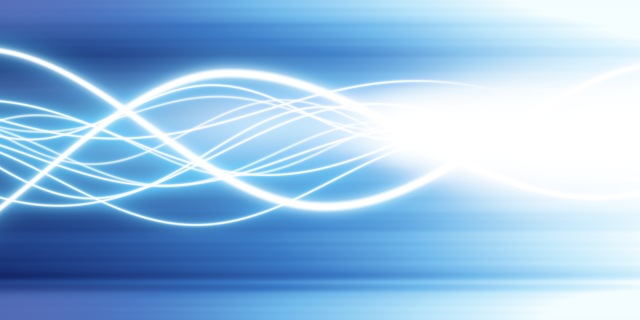
Write a Shadertoy shader that draws this background.

```glsl
const float PI = 3.14159265;
const vec3 CYAN = vec3(0.40, 0.83, 1.0);
const vec3 LAVENDER = vec3(0.42, 0.45, 0.74);
const vec3 WHITE = vec3(1.0);

// Dark-to-light blue ramp, tone in 0..1
vec3 blueRamp(float tone) {
    vec3 shades[6] = vec3[6](
        vec3(0.07, 0.14, 0.40), vec3(0.14, 0.29, 0.58), vec3(0.22, 0.47, 0.77),
        vec3(0.43, 0.72, 0.92), vec3(0.71, 0.89, 0.98), vec3(0.95, 0.99, 1.0));
    vec3 color = shades[0];
    for (int i = 1; i < 6; i++)
        color = mix(color, shades[i], clamp(tone * 5.0 - float(i - 1), 0.0, 1.0));
    return color;
}

float bell(float offset, float radius) {
    float r = offset / radius;
    return exp(-r * r);
}

// Layered sines, slightly bent along x so the rows look motion blurred
float streaks(vec2 p) {
    float sum = 0.0;
    float frequency = 37.0;
    float weight = 0.5;
    for (int i = 0; i < 4; i++) {
        sum += weight * sin(p.y * frequency + float(i) * 1.7 + 0.5 * sin(p.x * 1.5 + float(i)));
        frequency *= 1.93;
        weight *= 0.68;
    }
    return sum;
}

// Distance to a cosine strand; drops left and right of its crest may differ
float strandDistance(vec2 p, vec2 crest, vec2 drops, float halfLength) {
    float k = PI / halfLength;
    float phase = k * (p.x - crest.x);
    float drop = phase < 0.0 ? drops.x : drops.y;
    float height = crest.y - drop * (1.0 - cos(phase));
    float slope = drop * k * sin(phase);
    return abs(p.y - height) / sqrt(1.0 + slope * slope);
}

vec3 addStrand(vec3 color, float dist, float radius, float glowRadius, float strength, float pixel) {
    float glow = 0.75 * exp(-dist / glowRadius);
    float core = 1.0 - smoothstep(radius * 0.5 - pixel * 0.5, radius * 1.4 + pixel * 0.5, dist);
    color = mix(color, max(color, CYAN), glow * strength);
    color = mix(color, WHITE, bell(dist, radius * 2.0) * 0.55 * strength);
    return mix(color, WHITE, core * strength);
}

vec3 backdrop(vec2 p) {
    float topLift = smoothstep(0.83, 1.0, p.y);
    float bottomLift = smoothstep(0.13, 0.05, p.y);
    float line = bell(p.y - 0.118, 0.010);
    float tone = 0.04 + 0.29 * p.x + 0.07 * p.x * p.x;
    tone += 0.32 * topLift + 0.24 * bottomLift + 0.13 * line;
    tone += 0.07 * bell(p.y - 0.25, 0.06) + 0.045 * streaks(p);
    float tint = (0.65 * topLift + 0.6 * bottomLift + 0.25 * bell(p.y - 0.73, 0.04))
               * smoothstep(0.9, 0.0, p.x);
    return mix(blueRamp(tone), LAVENDER, tint);
}

// Soft light between the strands
vec3 addHaze(vec3 color, vec2 p) {
    float band = bell(p.y - 0.56, 0.19) * mix(0.45, 0.8, smoothstep(0.0, 0.7, p.x));
    color = mix(color, max(color, vec3(0.42, 0.74, 0.94)), band);
    float lens = bell(p.x - 0.85, 0.42) * bell(p.y - 0.62, 0.12);
    return mix(color, vec3(0.90, 0.98, 1.0), 0.75 * lens);
}

// White beam that widens to the right
vec3 addBeam(vec3 color, vec2 p) {
    float widen = smoothstep(0.95, 1.75, p.x);
    float offset = abs(p.y - mix(0.61, 0.57, widen));
    float body = exp(-pow(offset / mix(0.09, 0.215, widen), 4.0));
    float halo = bell(offset, mix(0.14, 0.30, widen));
    color = mix(color, WHITE, 0.6 * halo * smoothstep(0.85, 1.5, p.x));
    return mix(color, WHITE, body * smoothstep(0.88, 1.28, p.x));
}

void mainImage(out vec4 fragColor, in vec2 fragCoord) {
    vec2 p = fragCoord / iResolution.y;
    float pixel = 1.0 / iResolution.y;
    vec3 color = addBeam(addHaze(backdrop(p), p), p);

    // Thin strands: crest x, crest y, drop, half wavelength
    vec4 thin[11] = vec4[11](
        vec4(0.833, 0.453, -0.117, 0.90), vec4(0.612, 0.297, -0.140, 0.86),
        vec4(0.508, 0.419, -0.090, 0.80), vec4(0.664, 0.734, 0.085, 0.573),
        vec4(1.302, 0.747, 0.090, 0.94), vec4(0.182, 0.357, -0.159, 0.99),
        vec4(0.286, 0.380, -0.143, 0.73), vec4(0.286, 0.487, -0.100, 0.60),
        vec4(0.130, 0.588, -0.055, 0.55), vec4(0.117, 0.640, 0.094, 0.62),
        vec4(0.520, 0.420, -0.100, 0.68));
    float fade = smoothstep(1.65, 1.2, p.x);
    for (int i = 0; i < 11; i++) {
        vec4 s = thin[i];
        float strength = fade * (i < 7 ? 0.9 : 0.65);
        color = addStrand(color, strandDistance(p, s.xy, s.zz, s.w), 0.0028, 0.018, strength, pixel);
    }

    // Two thick strands
    float radius = mix(0.007, 0.013, smoothstep(0.0, 0.75, p.x))
                 * mix(1.0, 0.6, smoothstep(1.3, 1.8, p.x));
    float falling = strandDistance(p, vec2(1.016, 0.354), vec2(-0.247, -0.225), 1.094);
    float rising = strandDistance(p, vec2(0.716, 0.771), vec2(0.305, 0.194), 1.146);
    color = addStrand(color, falling, radius, 0.034, 1.0, pixel);
    color = addStrand(color, rising, radius, 0.034, 1.0, pixel);

    fragColor = vec4(color, 1.0);
}
```
